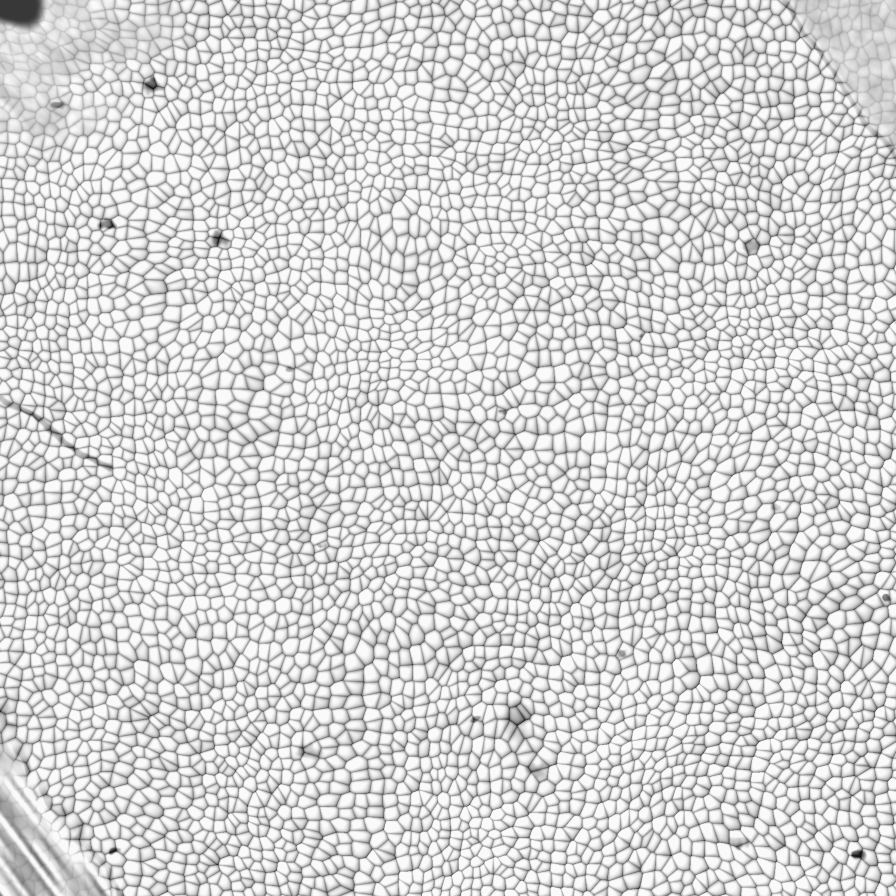
Reproduce this texture procedurally as a WebGL 2 fragment shader.

```glsl
#version 300 es
precision highp float;
// Pale pebbled surface of tiny packed domes with specks, cracks and worn corners.

uniform vec2 u_resolution;
out vec4 fragColor;

const float CELLS = 72.0;         // domes across the canvas
const float JITTER = 0.78;        // irregularity of the packing
const float ROUNDING = 20.0;      // higher gives sharper dome corners
const float GROOVE_TONE = 0.56;
const float DOME_RISE = 0.48;
const float GROOVE_WIDTH = 0.12;
const float SHADE = 0.26;         // strength of the slanted light
const vec2 LIGHT = vec2(-0.75, 0.66);
const float WHITE = 0.98;
const int SPECKS = 18;
const int SAMPLES = 2;            // supersampling per axis

vec2 hash2(vec2 p) {
  vec3 q = fract(p.xyx * vec3(0.1031, 0.1030, 0.0973));
  q += dot(q, q.yzx + 33.33);
  return fract((q.xx + q.yz) * q.zy);
}

float noise(vec2 p) {
  vec2 i = floor(p), f = fract(p);
  f = f * f * (3.0 - 2.0 * f);
  float low = mix(hash2(i).x, hash2(i + vec2(1, 0)).x, f.x);
  float high = mix(hash2(i + vec2(0, 1)).x, hash2(i + vec2(1, 1)).x, f.x);
  return mix(low, high, f.y);
}

float fbm(vec2 p) {
  return 0.55 * noise(p) + 0.3 * noise(p * 2.1 + 7.3) + 0.15 * noise(p * 4.3 + 19.1);
}

vec2 cellPoint(vec2 cell) {
  return cell + 0.5 + JITTER * (hash2(cell + 31.0) - 0.5);
}

// Rounded Voronoi domes lit from one side
float domes(vec2 p) {
  vec2 q = p * CELLS + 2.2 * vec2(noise(p * 9.0), noise(p * 9.0 + 40.0));
  vec2 base = floor(q), home = base, toHome = vec2(9.0);
  for (int y = -1; y <= 1; y++)
    for (int x = -1; x <= 1; x++) {
      vec2 cell = base + vec2(x, y);
      vec2 r = cellPoint(cell) - q;
      if (dot(r, r) < dot(toHome, toHome)) { toHome = r; home = cell; }
    }
  float sum = 0.0;
  for (int y = -2; y <= 2; y++)
    for (int x = -2; x <= 2; x++) {
      if (x == 0 && y == 0) continue;
      vec2 r = cellPoint(home + vec2(x, y)) - q;
      float edge = dot(0.5 * (toHome + r), normalize(r - toHome));
      sum += exp(-ROUNDING * edge);
    }
  float border = -log(sum) / ROUNDING;
  float tone = GROOVE_TONE + DOME_RISE * (1.0 - exp(-border / GROOVE_WIDTH));
  float relief = SHADE * (0.75 + 0.5 * smoothstep(-0.4, 0.8, p.x - p.y));
  tone += relief * dot(-toHome, LIGHT);
  return tone + 0.10 * (hash2(home + 77.0).x - 0.5);
}

float segment(vec2 p, vec2 a, vec2 b) {
  vec2 d = b - a;
  return length(p - a - d * clamp(dot(p - a, d) / dot(d, d), 0.0, 1.0));
}

// Scattered dark specks with ragged outlines
float specks(vec2 p) {
  float ink = 0.0;
  for (int i = 0; i < SPECKS; i++) {
    vec2 seed = vec2(float(i) * 3.7 + 2.0, 11.0);
    vec2 size = hash2(seed + 50.0);
    float radius = mix(0.003, 0.010, size.x * size.x);
    float d = length((p - hash2(seed)) * vec2(0.8, 1.1)) + 0.007 * (noise(p * 170.0) - 0.5);
    ink = max(ink, (0.25 + 0.35 * size.y) * (1.0 - smoothstep(0.3 * radius, 1.4 * radius, d)));
  }
  return ink;
}

float surface(vec2 p) {
  float rough = fbm(p * 22.0) - 0.5;
  float tone = domes(p) + 0.10 * (fbm(p * 6.0 + 3.0) - 0.5) + 0.08 * rough;

  // Smeared top left corner
  float smear = 1.0 - smoothstep(0.06, 0.24, length(p - vec2(0.0, 1.0)) + 0.16 * rough);
  float film = 0.62 + 0.42 * fbm(vec2(p.x + p.y, (p.y - p.x) * 0.45) * 60.0);
  tone = mix(tone, film, 0.75 * smear);
  float pit = length(p - vec2(0.012, 0.995)) + 0.03 * rough;
  tone = mix(tone, 0.22, 1.0 - smoothstep(0.018, 0.034, pit));

  // Flat grey top right corner
  float rim = dot(p, vec2(0.82, 0.57)) - 1.287 + 0.012 * rough;
  tone = mix(tone, 0.64 + 0.3 * fbm(p * 75.0), 0.75 * smoothstep(-0.004, 0.012, rim));
  tone -= 0.2 * (1.0 - smoothstep(0.001, 0.004, abs(rim))) * step(0.8, p.y);

  // Fibrous bottom left corner with a dark rim
  float fray = p.x / 0.13 + p.y / 0.21 - 1.0 + 0.5 * rough;
  vec2 along = vec2(dot(p, vec2(0.6, -0.8)), dot(p, vec2(0.8, 0.6)));
  float fibre = 0.38 + 0.78 * noise(along * vec2(14.0, 170.0));
  tone = mix(tone, fibre, 0.85 * (1.0 - smoothstep(-0.25, 0.0, fray)));
  tone -= 0.28 * (1.0 - smoothstep(0.02, 0.07, abs(fray))) * noise(p * 45.0);

  // Curved crack and soft stain
  vec2 bent = p + 0.012 * vec2(rough, noise(p * 30.0) - 0.5);
  float crack = min(segment(bent, vec2(0.0, 0.56), vec2(0.05, 0.52)),
                    segment(bent, vec2(0.05, 0.52), vec2(0.125, 0.48)));
  tone -= 0.32 * (1.0 - smoothstep(0.001, 0.005, crack));
  float stain = length((p - vec2(0.577, 0.20)) * vec2(1.7, 0.75)) + 0.03 * rough;
  tone -= 0.24 * (1.0 - smoothstep(0.008, 0.036, stain));

  return clamp(tone - specks(p), 0.08, WHITE);
}

void main() {
  float tone = 0.0;
  for (int i = 0; i < SAMPLES * SAMPLES; i++) {
    vec2 offset = (vec2(i % SAMPLES, i / SAMPLES) + 0.5) / float(SAMPLES) - 0.5;
    tone += surface((gl_FragCoord.xy + offset) / u_resolution);
  }
  fragColor = vec4(vec3(tone / float(SAMPLES * SAMPLES)), 1.0);
}
```
